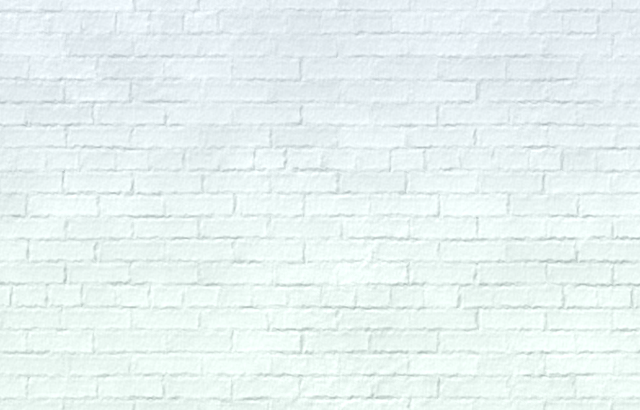
A WebGL 1 fragment shader for this texture:

```glsl
precision highp float;
// A white painted brick wall: 18 courses of long bricks, with a course of
// short bricks every sixth row. Soft, broken joints and rough paint are lit
// from the upper left by comparing nearby heights.
uniform vec2 u_resolution;

const vec2 WALL = vec2(28.0, 18.0);      // canvas size in course heights
const float FIRST_JOINT = 0.51;          // depth of the topmost bed joint
const float LONG_BRICK = 3.01;
const float SHORT_BRICK = 1.505;
const vec2 TO_LIGHT = vec2(-0.06, -0.09);
const vec3 PAINT_TOP = vec3(0.905, 0.940, 0.958);
const vec3 PAINT_BOTTOM = vec3(0.932, 0.982, 0.962);

float hash(vec2 p) {
  vec3 q = fract(vec3(p.xyx) * 0.1031);
  q += dot(q, q.yzx + 33.33);
  return fract((q.x + q.y) * q.z);
}

float noise(vec2 p) {
  vec2 i = floor(p);
  vec2 f = fract(p);
  f = f * f * (3.0 - 2.0 * f);
  float low = mix(hash(i), hash(i + vec2(1.0, 0.0)), f.x);
  float high = mix(hash(i + vec2(0.0, 1.0)), hash(i + vec2(1.0)), f.x);
  return mix(low, high, f.y);
}

float fbm(vec2 p) {
  float sum = 0.0;
  float gain = 0.5;
  for (int k = 0; k < 4; k++) {
    sum += gain * noise(p);
    p = p * 2.03 + 17.7;
    gain *= 0.5;
  }
  return sum;
}

// Bends the straight joints slightly and frays their edges.
vec2 wobble(vec2 p) {
  vec2 slow = vec2(noise(p * 0.9 + 3.0), noise(p * vec2(0.3, 0.7) + 41.0)) - 0.5;
  vec2 fray = vec2(noise(p * 6.0 + 9.0), noise(p * 7.0 + 63.0)) - 0.5;
  return p + 0.10 * slow + 0.10 * fray;
}

// Distances to the nearest upright and bed joint (xy), and brick id (zw).
vec4 brickwork(vec2 p) {
  float row = floor(p.y);
  float isShort = 1.0 - step(0.5, mod(row, 6.0));
  float width = mix(LONG_BRICK, SHORT_BRICK, isShort);
  float start = mix(mix(1.20, 2.81, mod(row, 2.0)), 0.55, isShort);
  float x = (p.x - start) / width;
  float nearest = floor(x + 0.5);
  float joint = nearest + 0.07 * (hash(vec2(nearest, row) + 50.0) - 0.5);
  float f = fract(p.y);
  return vec4(abs(x - joint) * width, min(f, 1.0 - f),
              nearest + step(joint, x), row);
}

// Depth of the joints; thick paint fills them unevenly along their length.
float grooveDepth(vec2 p) {
  vec4 b = brickwork(wobble(p));
  float worn = smoothstep(0.25, 0.75, noise(p * vec2(0.55, 0.9) + 20.0));
  float broken = smoothstep(0.15, 0.75, noise(p * vec2(2.6, 3.0) + 70.0));
  float upright = mix(0.30, 0.95, smoothstep(0.3, 0.7, noise(p * 0.8 + 80.0)));
  float bed = mix(0.45, 1.0, worn);
  float groove = max(upright * (1.0 - smoothstep(0.0, 0.17, b.x)),
                     bed * (1.0 - smoothstep(0.0, 0.17, b.y)));
  return groove * mix(0.45, 1.0, broken);
}

// Brushed grain everywhere, with coarse crumbs near joints and in patches.
float paintHeight(vec2 p) {
  vec4 b = brickwork(p);
  float nearJoint = 1.0 - smoothstep(0.05, 0.32, min(b.x, b.y));
  float patchy = smoothstep(0.48, 0.68, fbm(p * 0.3 + 7.0));
  float grain = noise(p * vec2(8.0, 6.5)) + 0.7 * noise(p * 14.0 + 5.0);
  return 0.16 * grain
       + fbm(p * 3.0 + 30.0) * (0.20 + 0.70 * nearJoint + 0.65 * patchy);
}

void main() {
  vec2 uv = gl_FragCoord.xy / u_resolution;
  vec2 p = vec2(uv.x, 1.0 - uv.y) * WALL - vec2(0.0, FIRST_JOINT);
  vec2 lit = p + TO_LIGHT;

  // Joints are deepest around and below the middle of the wall.
  float relief = mix(0.65, 1.0, smoothstep(0.85, 0.55, uv.y));
  float groove = grooveDepth(p);
  float slope = relief * (grooveDepth(lit) - groove);
  float light = 0.075 * max(slope, 0.0) + 0.19 * min(slope, 0.0);
  light -= 0.050 * relief * groove;
  light += 0.15 * (paintHeight(p) - paintHeight(lit));

  // Uneven wash over the wall and a tone for each brick.
  vec4 b = brickwork(wobble(p));
  light += 0.065 * (fbm(p * 0.35 + 12.0) - 0.47);
  light += 0.024 * (hash(b.zw + 90.0) - 0.5);
  light += 0.020 * (noise(p * vec2(11.0, 9.0)) - 0.5);

  vec3 paint = mix(PAINT_BOTTOM, PAINT_TOP, smoothstep(0.15, 0.95, uv.y));
  vec3 color = paint + light * vec3(1.03, 1.0, 0.99);
  gl_FragColor = vec4(clamp(color, 0.0, 1.0), 1.0);
}
```
